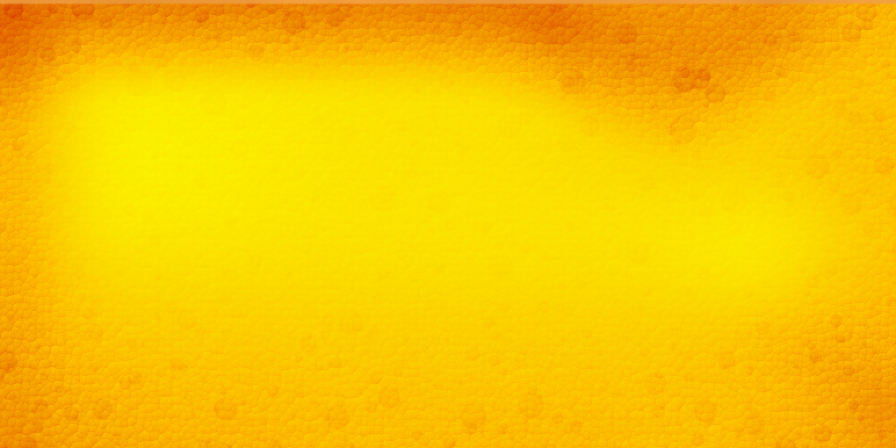
This texture is drawn by a Shadertoy shader. Its source:

```glsl
const float PEAK_TONE = 0.89;       // green level of the bright body
const float FOAM_SCALE = 62.0;      // fine cells per canvas height
const float FOAM_RELIEF = 0.075;
const float BUBBLE_DEPTH = 0.075;
const float LIP_HEIGHT = 0.009;     // pale strip along the top
const vec3 LIP_COLOUR = vec3(0.93, 0.61, 0.25);
const vec2 LIGHT_DIR = vec2(-0.45, 0.9);

vec2 hash22(vec2 cell) {
    vec3 q = fract(cell.xyx * vec3(0.1031, 0.1030, 0.0973));
    q += dot(q, q.yzx + 33.33);
    return fract((q.xx + q.yz) * q.zy);
}

float valueNoise(vec2 p) {
    vec2 i = floor(p), f = fract(p);
    f = f * f * (3.0 - 2.0 * f);
    float low = mix(hash22(i).x, hash22(i + vec2(1, 0)).x, f.x);
    float high = mix(hash22(i + vec2(0, 1)).x, hash22(i + vec2(1, 1)).x, f.x);
    return mix(low, high, f.y);
}

// Soft elliptical spot
float glow(vec2 p, vec2 centre, vec2 radius) {
    vec2 d = (p - centre) / radius;
    return exp(-dot(d, d));
}

// Broad amber-to-yellow light through the liquid
float liquidTone(vec2 p) {
    float tone = PEAK_TONE;
    float low = 1.0 - smoothstep(-0.05, 0.55, p.y);
    tone -= 0.16 * low;
    tone -= 0.07 * low * exp(-p.x * p.x / 0.2);
    tone -= 0.19 * exp(-p.x * p.x / 0.0225) * mix(0.5, 1.0, smoothstep(0.0, 0.5, p.y));
    tone -= 0.12 * smoothstep(1.6, 2.05, p.x);

    // Local highlights and shaded pockets
    tone += 0.045 * glow(p, vec2(0.35, 0.66), vec2(0.32, 0.20));
    tone += 0.035 * glow(p, vec2(1.75, 0.43), vec2(0.25, 0.12));
    tone -= 0.07 * glow(p, vec2(1.62, 0.69), vec2(0.35, 0.13));
    tone -= 0.05 * glow(p, vec2(1.77, 0.22), vec2(0.20, 0.10));
    tone -= 0.07 * glow(p, vec2(1.97, 0.09), vec2(0.06, 0.07));

    // Dark upper band, sagging at the right
    float sag = exp(-pow((p.x - 1.5) / 0.3, 2.0));
    float border = 0.92 - 0.14 * sag - 0.08 * exp(-p.x * p.x / 0.0225);
    float depth = (0.42 - 0.10 * sag) * (1.0 - 0.85 * smoothstep(1.55, 2.05, p.x));
    depth *= 1.0 - 0.3 * exp(-p.x * p.x / 0.04);
    tone -= depth * smoothstep(border - 0.16, border + 0.12, p.y);
    tone -= 0.07 * glow(p, vec2(1.23, 0.94), vec2(0.10, 0.05));
    return tone;
}

// Dimpled cells: lit slopes with slightly dark seams
float foamRelief(vec2 p) {
    vec2 base = floor(p), nearestOffset = vec2(0.0);
    float nearest = 8.0, second = 8.0;
    for (int y = -1; y <= 1; y++)
    for (int x = -1; x <= 1; x++) {
        vec2 cell = base + vec2(x, y);
        vec2 offset = p - cell - 0.1 - 0.8 * hash22(cell);
        float d = length(offset);
        if (d < nearest) {
            second = nearest;
            nearest = d;
            nearestOffset = offset;
        } else second = min(second, d);
    }
    float seam = 1.0 - smoothstep(0.0, 0.3, second - nearest);
    return dot(nearestOffset, LIGHT_DIR) - 0.4 * seam + 0.12;
}

// Sparse round bubbles with a dark rim and a lit upper side
float bubbleShade(vec2 p, float scale, float density, float seed) {
    vec2 q = p * scale, base = floor(q);
    float soft = 1.2 * scale / iResolution.y;
    float shade = 0.0;
    for (int y = -1; y <= 1; y++)
    for (int x = -1; x <= 1; x++) {
        vec2 cell = base + vec2(x, y);
        vec2 traits = hash22(cell + seed + 71.0);
        vec2 offset = q - cell - hash22(cell + seed);
        float radius = mix(0.14, 0.34, traits.y);
        float d = length(offset);
        float body = 1.0 - smoothstep(radius - soft, radius + soft, d);
        float rim = smoothstep(0.55 * radius, radius, d);
        float lit = dot(offset / radius, LIGHT_DIR);
        float here = step(traits.x, density);
        shade = max(shade, here * body * (0.65 + 0.35 * rim - 0.3 * lit));
    }
    return shade;
}

void mainImage(out vec4 fragColor, in vec2 fragCoord) {
    vec2 p = fragCoord / iResolution.y;
    float tone = liquidTone(p);

    // Texture fades inside the brightest area
    float rough = mix(1.0, 0.22, smoothstep(0.62, 0.88, tone));
    float patches = valueNoise(p * 7.0) + 0.5 * valueNoise(p * 15.0 + 9.0) - 0.75;
    float foam = foamRelief(p * FOAM_SCALE) + 0.5 * foamRelief(p * FOAM_SCALE * 0.55 + 37.0);
    float bubbles = bubbleShade(p, 11.0, 0.22, 13.0)
                  + bubbleShade(p, 22.0, 0.20, 47.0)
                  + 0.7 * bubbleShade(p, 38.0, 0.22, 89.0);

    tone += 0.025 * patches * rough;
    tone += FOAM_RELIEF * foam * rough;
    tone -= BUBBLE_DEPTH * bubbles * rough;

    vec3 colour = vec3(min(0.985, 0.77 + 0.3 * tone), tone, 0.0);

    // Pale lip at the top edge
    float lip = smoothstep(1.0 - LIP_HEIGHT - 0.003, 1.0 - LIP_HEIGHT + 0.004, p.y);
    colour = mix(colour, LIP_COLOUR + 0.05 * patches, 0.9 * lip);
    fragColor = vec4(clamp(colour, 0.0, 1.0), 1.0);
}
```
